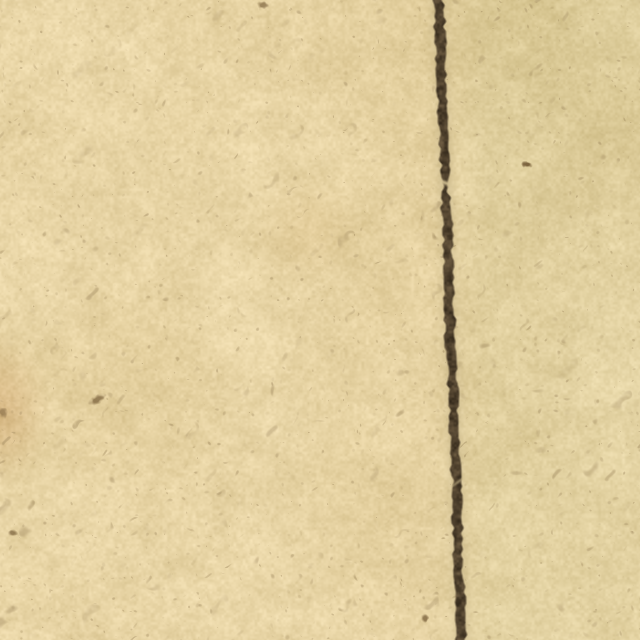
Give the GLSL for this texture, as a three.js fragment shader.

```glsl
// Aged cream paper with fine grain, scattered flecks and one rough, leaning ink line.
varying vec2 vUv;

float hash(vec2 p) {
  vec3 q = fract(vec3(p.xyx) * 0.1031);
  q += dot(q, q.yzx + 33.33);
  return fract((q.x + q.y) * q.z);
}

float noise(vec2 p) {
  vec2 i = floor(p), f = fract(p);
  f = f * f * (3.0 - 2.0 * f);
  return mix(mix(hash(i), hash(i + vec2(1.0, 0.0)), f.x),
             mix(hash(i + vec2(0.0, 1.0)), hash(i + 1.0), f.x), f.y);
}

float fbm(vec2 p) {
  float sum = 0.0, gain = 0.5;
  for (int i = 0; i < 4; i++) {
    sum += gain * noise(p);
    p = mat2(1.6, 1.2, -1.2, 1.6) * p + 17.3;
    gain *= 0.5;
  }
  return sum / 0.9375;
}

// One soft fleck per cell, kept inside its cell; most are nearly invisible.
float flecks(vec2 p) {
  vec2 cell = floor(p);
  vec2 center = 0.3 + 0.4 * vec2(hash(cell + 11.0), hash(cell + 47.0));
  float radius = mix(0.08, 0.26, hash(cell + 83.0));
  float strength = pow(hash(cell + 129.0), 5.0);
  return strength * (1.0 - smoothstep(radius * 0.2, radius, length(fract(p) - center)));
}

// Soft elliptical mark with a ragged edge.
float mark(vec2 p, vec2 center, vec2 size, float angle) {
  vec2 d = p - center;
  float c = cos(angle), s = sin(angle);
  d = vec2(c * d.x + s * d.y, c * d.y - s * d.x) / size;
  return 1.0 - smoothstep(0.3, 1.2, length(d) + 0.5 * (noise(p * 230.0) - 0.5));
}

// Dip in the ink centred on a given height.
float dip(float y, float height, float spread) {
  return exp(-pow((y - height) / spread, 2.0));
}

void main() {
  vec2 p = vUv;

  // Paper: broad mottling, mid-size clouds and fibrous grain
  float mottle = fbm(p * 5.0 + 3.0) - 0.5;
  float cloud = fbm(p * 26.0 + 40.0) - 0.5;
  float grain = noise(p * 155.0) + 0.8 * noise(p * 270.0 + 9.0) - 0.9;
  vec3 color = vec3(0.905, 0.828, 0.640);
  color += vec3(0.05, 0.06, 0.08) * mottle + vec3(0.07, 0.075, 0.09) * cloud;
  color += vec3(0.042, 0.045, 0.055) * grain;

  // Slightly greener, duller tone right of the line and toward the top right
  color -= vec3(0.022, 0.012, 0.016) * smoothstep(0.66, 0.78, p.x);
  color -= vec3(0.03, 0.03, 0.04) * smoothstep(0.5, 0.0, length(p - vec2(0.92, 1.0)));
  color -= vec3(0.02, 0.03, 0.04) * smoothstep(0.1, 0.0, length(p - vec2(0.48, 0.64)));
  color -= vec3(0.04, 0.08, 0.09) * smoothstep(0.09, 0.0, length((p - vec2(0.0, 0.36)) * vec2(1.0, 0.7)));

  // Scattered flecks at three sizes
  for (int i = 0; i < 3; i++) {
    float scale = 24.0 + 19.0 * float(i);
    float fleck = flecks(p * scale + float(i) * 31.0 + 0.7 * noise(p * 60.0));
    color = mix(color, vec3(0.60, 0.51, 0.35), 0.42 * fleck);
  }

  // Distinct spots
  float spots = 0.75 * mark(p, vec2(0.152, 0.376), vec2(0.015, 0.0065), 0.5);
  spots = max(spots, mark(p, vec2(0.823, 0.743), vec2(0.008, 0.005), -0.2));
  spots = max(spots, 0.8 * mark(p, vec2(0.664, 0.034), vec2(0.006), 0.0));
  spots = max(spots, 0.75 * mark(p, vec2(0.020, 0.167), vec2(0.007, 0.005), 0.0));
  spots = max(spots, 0.7 * mark(p, vec2(0.411, 0.992), vec2(0.009, 0.006), 0.0));
  spots = max(spots, 0.6 * mark(p, vec2(0.004, 0.355), vec2(0.008, 0.008), 0.0));
  color = mix(color, vec3(0.42, 0.32, 0.18), 0.85 * spots);

  // Ink line: ragged sides, a break near the upper third and a thin place below
  float across = p.x - (0.7215 - 0.036 * p.y) - 0.002 * (noise(vec2(p.y * 22.0, 5.0)) - 0.5);
  float side = across < 0.0 ? 3.0 : 71.0;
  float halfWidth = 0.0072 + 0.0045 * (noise(vec2(p.y * 120.0, side)) - 0.5)
                  + 0.003 * (noise(vec2(p.y * 38.0, side + 20.0)) - 0.5);
  halfWidth -= 0.004 * dip(p.y, 0.708, 0.018) + 0.0025 * dip(p.y, 0.245, 0.007);
  float ink = 1.0 - smoothstep(-0.0022, 0.0026, abs(across) - halfWidth);
  ink *= 1.0 - 0.85 * dip(p.y + 0.4 * across, 0.714, 0.004);
  ink *= 1.0 - 0.45 * dip(p.y - 0.7 * across, 0.245, 0.003);

  // Faint bleed, then uneven pigment
  color = mix(color, vec3(0.66, 0.60, 0.45), 0.3 * exp(-pow(across / 0.012, 2.0)));
  float pigment = 0.6 * noise(p * 145.0 + 60.0) + 0.4 * noise(p * 260.0);
  vec3 inkColor = mix(vec3(0.17, 0.13, 0.08), vec3(0.42, 0.35, 0.25), pigment);
  color = mix(color, inkColor, 0.97 * ink);

  gl_FragColor = vec4(clamp(color, 0.0, 1.0), 1.0);
}
```
